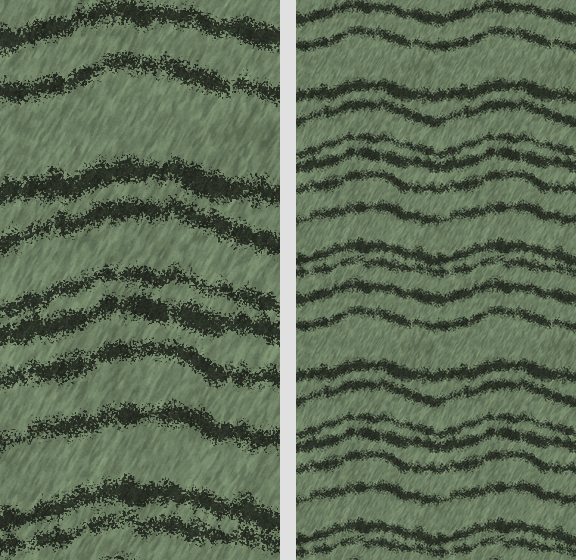
Left: one tile. Right: repeated 2 by 2.
Reproduce this pattern procedurally as a Shadertoy shader.

```glsl
// Arched, ragged dark stripes across combed green fur, tiling both ways.

const float TAU = 6.2831853;

// Colours
const vec3 FUR_COLOUR = vec3(0.427, 0.497, 0.388);
const vec3 STRIPE_COLOUR = vec3(0.165, 0.190, 0.148);

// Stripe shape, in canvas heights
const float WANDER = 0.009;        // rise and fall of the centre line
const float WIDTH_VARIATION = 0.38;
const float TUFT_DEPTH = 0.018;    // ragged clumps along the edges
const float STIPPLE_DEPTH = 0.026; // scattered grain along the edges
const float EDGE_SOFTNESS = 0.005;

// Cell counts across and down; whole numbers keep the tile seamless
const vec2 STIPPLE_CELLS = vec2(190.0, 380.0);
const vec2 TUFT_CELLS = vec2(30.0, 44.0);
const vec2 STRAND_CELLS = vec2(112.0, 76.0);
const vec2 LOCK_CELLS = vec2(46.0, 26.0);
const vec2 FOLD_CELLS = vec2(7.0, 6.0);

// Fur relief
const float STRAND_CONTRAST = 0.30;
const float LOCK_CONTRAST = 0.16;
const float FOLD_CONTRAST = 0.14;
const float GRAIN_CONTRAST = 0.09;

// Each stripe: height at the side, rise of the arch, half width
const int STRIPE_COUNT = 10;
const vec3 STRIPES[STRIPE_COUNT] = vec3[](
    vec3(0.030, 0.038, 0.0090), vec3(0.075, 0.050, 0.0160),
    vec3(0.216, 0.046, 0.0135), vec3(0.320, 0.054, 0.0130),
    vec3(0.407, 0.043, 0.0140), vec3(0.457, 0.055, 0.0090),
    vec3(0.571, 0.059, 0.0135), vec3(0.655, 0.041, 0.0175),
    vec3(0.834, 0.051, 0.0120), vec3(0.932, 0.050, 0.0150));

vec3 hash(vec2 cell, uint seed) {
    uvec3 v = uvec3(uvec2(cell), seed) * 1664525u + 1013904223u;
    v.x += v.y * v.z; v.y += v.z * v.x; v.z += v.x * v.y;
    v ^= v >> 16u;
    v.x += v.y * v.z; v.y += v.z * v.x; v.z += v.x * v.y;
    return vec3(v >> 8u) / 16777216.0;
}

// Wrapping cellular noise around zero; neighbouring cells blend softly
float cellNoise(vec2 uv, vec2 count, float sharpness, uint seed) {
    vec2 p = uv * count;
    vec2 base = floor(p);
    float total = 0.0, weights = 0.0;
    for (int j = -1; j <= 1; j++) {
        for (int i = -1; i <= 1; i++) {
            vec2 cell = base + vec2(i, j);
            vec3 rnd = hash(mod(cell, count), seed);
            vec2 toSite = cell + rnd.xy - p;
            float w = exp2(-sharpness * dot(toSite, toSite));
            total += w * rnd.z;
            weights += w;
        }
    }
    return total / weights - 0.5;
}

// Layered sines with whole frequencies, so they wrap across the tile
float layeredSines(float x, float seed) {
    float sum = 0.0, amplitude = 0.5;
    for (float f = 2.0; f < 24.0; f = floor(f * 1.7) + 1.0) {
        sum += amplitude * sin(TAU * f * x + seed * (f + 1.3));
        amplitude *= 0.7;
    }
    return sum;
}

// Depth inside the nearest stripe, negative outside
float stripeDepth(vec2 uv) {
    float arch = 0.5 - 0.5 * cos(TAU * uv.x);
    float depth = -1.0;
    for (int i = 0; i < STRIPE_COUNT; i++) {
        vec3 stripe = STRIPES[i];
        float seed = float(i) * 2.37 + 0.8;
        float centre = stripe.x + stripe.y * arch + WANDER * layeredSines(uv.x, seed);
        float halfWidth = stripe.z * (1.0 + WIDTH_VARIATION * layeredSines(uv.x, seed + 31.7));
        float offset = uv.y - centre;
        offset -= round(offset);
        depth = max(depth, halfWidth - abs(offset));
    }
    return depth;
}

void mainImage(out vec4 fragColor, in vec2 fragCoord) {
    vec2 uv = fragCoord / iResolution.xy;
    vec2 combed = vec2(uv.x - uv.y, uv.y); // strands lean to the right

    // Stripes with clumped, stippled edges
    float stipple = cellNoise(uv, STIPPLE_CELLS, 10.0, 1u);
    float depth = stripeDepth(uv)
        + TUFT_DEPTH * cellNoise(uv, TUFT_CELLS, 5.0, 2u)
        + STIPPLE_DEPTH * stipple;
    float aa = max(EDGE_SOFTNESS, 0.7 / iResolution.y);
    float stripe = smoothstep(-aa, aa, depth);

    // Fur relief, from fine strands to broad folds
    float relief = 1.0
        + STRAND_CONTRAST * cellNoise(combed, STRAND_CELLS, 6.0, 3u)
        + LOCK_CONTRAST * cellNoise(combed, LOCK_CELLS, 5.0, 4u)
        + FOLD_CONTRAST * cellNoise(combed, FOLD_CELLS, 3.0, 5u)
        - GRAIN_CONTRAST * stipple * (1.0 + 3.0 * stripe);

    fragColor = vec4(mix(FUR_COLOUR, STRIPE_COLOUR, stripe) * relief, 1.0);
}
```
